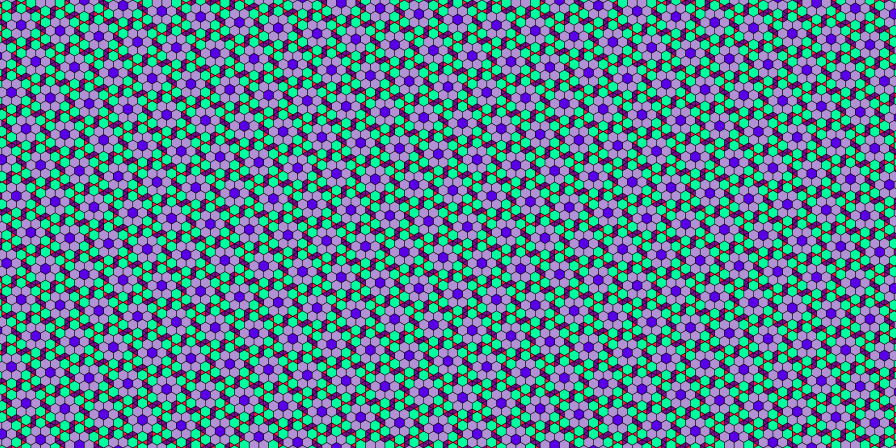
Reproduce this pattern procedurally as a Shadertoy shader.

```glsl
// Hexagon rosettes with corner hexagons and triangle-filled gaps, outlined in black.

const float EDGE       = 0.0125;  // tile edge, in canvas heights
const float HALF_LINE  = 0.056;   // half the outline width, in tile edges
const int   SAMPLES    = 4;       // antialiasing samples per axis
const vec2  HALF_REPEAT = vec2(2.5, 1.5);  // half of the repeat vector (5,3)

const vec3 CORE_COLOR   = vec3(0.35, 0.00, 0.91);
const vec3 PETAL_COLOR  = vec3(0.70, 0.57, 0.83);
const vec3 CORNER_COLOR = vec3(0.00, 1.00, 0.62);
const vec3 STRIP_COLOR  = vec3(0.53, 0.02, 0.61);
const vec3 BOWTIE_COLOR = vec3(0.98, 0.10, 0.28);
const vec3 LINE_COLOR   = vec3(0.0);

// The repeat (5,3), (-3,8) splits the lattice points into 49 classes.
const int CLASSES = 49;
const int TURN    = 31;  // multiplying a class by this turns it 60 degrees

// Smallest class in each six-fold orbit that matters
const int CORE = 0, CORNER = 3, BOWTIE = 4, PETAL = 12;

int orbitOf(ivec2 v) {
    int c = (v.x + TURN * v.y + CLASSES * 1000) % CLASSES;
    int smallest = c;
    for (int i = 0; i < 5; i++) {
        c = c * TURN % CLASSES;
        smallest = min(smallest, c);
    }
    return smallest;
}

// Colour at a point given in tile edges from the canvas centre
vec3 tiling(vec2 p, float softness) {
    // Skewed coordinates on lattice axes at -30 and +30 degrees
    vec2 q = p.x / sqrt(3.0) + vec2(-p.y, p.y) + HALF_REPEAT;
    ivec2 cell = ivec2(floor(q));
    vec2 f = fract(q);

    // Lattice triangle around the point, with barycentric weights
    bool far = f.x + f.y > 1.0;
    ivec2 corners[3] = ivec2[3](cell + (far ? ivec2(1) : ivec2(0)),
                                cell + ivec2(1, 0), cell + ivec2(0, 1));
    vec3 weight = far ? vec3(f.x + f.y - 1.0, 1.0 - f.y, 1.0 - f.x)
                      : vec3(1.0 - f.x - f.y, f.x, f.y);

    // Free triangle by default; a hexagon centre at a corner overrides it
    vec3 color = STRIP_COLOR;
    float border = min(weight.x, min(weight.y, weight.z));
    for (int k = 0; k < 3; k++) {
        int orbit = orbitOf(corners[k]);
        if (orbit == BOWTIE) color = BOWTIE_COLOR;
        if (orbit == CORE || orbit == PETAL || orbit == CORNER) {
            color = orbit == CORE ? CORE_COLOR
                  : orbit == PETAL ? PETAL_COLOR : CORNER_COLOR;
            border = weight[k];
            break;
        }
    }

    float dist = border * sqrt(0.75);
    return mix(LINE_COLOR, color,
               smoothstep(HALF_LINE - softness, HALF_LINE + softness, dist));
}

void mainImage(out vec4 fragColor, in vec2 fragCoord) {
    float scale = 1.0 / (iResolution.y * EDGE);
    float softness = 0.5 * scale / float(SAMPLES);
    vec2 center = 0.5 * iResolution.xy;

    // Average a grid of samples inside the pixel
    vec3 sum = vec3(0.0);
    for (int j = 0; j < SAMPLES; j++)
        for (int i = 0; i < SAMPLES; i++) {
            vec2 offset = (vec2(i, j) + 0.5) / float(SAMPLES) - 0.5;
            sum += tiling((fragCoord + offset - center) * scale, softness);
        }
    fragColor = vec4(sum / float(SAMPLES * SAMPLES), 1.0);
}
```
